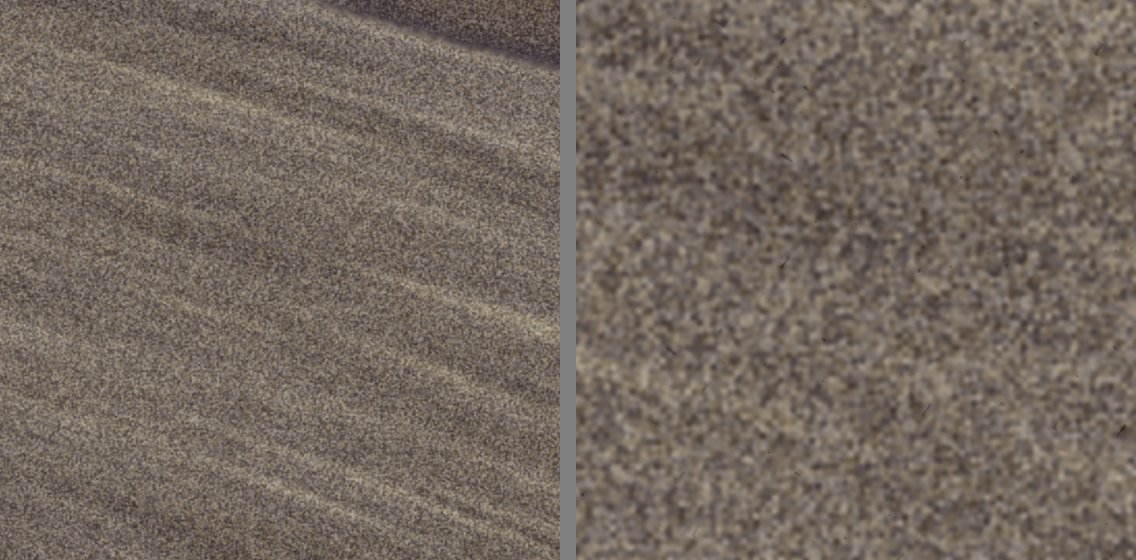
Left, the full canvas; right, a detail of the centre.
A Shadertoy shader for this texture:

```glsl
// Grainy bare ground, swept by long thin streaks that fall to the right.
// Stretched row noise makes the streaks, two turned layers of value noise make
// the grain, and a dark band with a ragged edge crosses the upper right corner.

const vec3 GROUND = vec3(0.460, 0.416, 0.380);
const vec3 BAND_DARK = vec3(0.275, 0.240, 0.255);
const vec3 BAND_BROWN = vec3(0.380, 0.330, 0.298);
const vec3 TONE = vec3(1.0, 1.0, 0.88);       // light to dark axis
const vec3 WARMTH = vec3(0.40, 0.05, -0.70);  // yellow to blue axis
const vec3 STRAW = vec3(0.090, 0.086, 0.062); // added on bright streaks

const float SLOPE_BOTTOM = 0.38;
const float SLOPE_TOP = 0.26;
const float GRAIN_CELLS = 250.0;
const float GRAIN_CONTRAST = 0.185;
const float CLUMP_CONTRAST = 0.035;
const float GRAIN_TINT = 0.07;
const float STREAK_CONTRAST = 0.060;
const vec2 BAND_START = vec2(0.52, 1.0);
const float BAND_SLOPE = 0.258;
const mat2 GRAIN_TURN = mat2(0.8, 0.6, -0.6, 0.8);

// Two-round integer mixing, free of visible patterns
float hash(vec2 cell) {
    uvec2 q = uvec2(ivec2(cell)) * 1664525u + 1013904223u;
    for (int i = 0; i < 2; i++) {
        q.x += q.y * 1664525u;
        q.y += q.x * 1664525u;
        q ^= q >> 16;
    }
    return float(q.x & 65535u) / 65535.0;
}

float valueNoise(vec2 p) {
    vec2 cell = floor(p);
    vec2 f = fract(p);
    f = f * f * (3.0 - 2.0 * f);
    float low = mix(hash(cell), hash(cell + vec2(1, 0)), f.x);
    float high = mix(hash(cell + vec2(0, 1)), hash(cell + vec2(1, 1)), f.x);
    return mix(low, high, f.y);
}

// One row of noise, shifted so that neighbouring rows do not line up.
float rowNoise(float along, float row) {
    float x = along + 19.0 * hash(vec2(row, 71.0));
    float f = fract(x);
    f = f * f * (3.0 - 2.0 * f);
    return mix(hash(vec2(floor(x), row)), hash(vec2(floor(x) + 1.0, row)), f);
}

float streakNoise(vec2 p) {
    float row = floor(p.y);
    float f = fract(p.y);
    f = f * f * (3.0 - 2.0 * f);
    return mix(rowNoise(p.x, row), rowNoise(p.x, row + 1.0), f);
}

void mainImage(out vec4 fragColor, in vec2 fragCoord) {
    vec2 uv = fragCoord / iResolution.y;

    // Fine grain, soft clumps, grain tint and rare dark specks
    vec2 turned = GRAIN_TURN * uv * GRAIN_CELLS;
    vec2 plain = uv * GRAIN_CELLS * 1.08 + 211.0;
    float grain = valueNoise(turned) + valueNoise(plain) - 1.0;
    float clump = valueNoise(turned * 0.45 + 31.0) - 0.5;
    float tint = valueNoise(turned * 0.8 + 457.0) - 0.5;
    float speck = smoothstep(0.95, 1.0, valueNoise(turned * 0.6 + 893.0));

    // Streak space: x runs along the streaks, y across them
    float slope = mix(SLOPE_BOTTOM, SLOPE_TOP, uv.y);
    float wobble = 0.008 * (valueNoise(uv * 6.0 + 11.0) - 0.5);
    float across = uv.y + slope * (uv.x - 0.5) + wobble + 0.003 * clump;
    vec2 lane = vec2(uv.x - 0.3 * uv.y, across);

    // Broad to thin streaks, the thin ones kept long
    float streaks = 0.0;
    vec2 scale = vec2(1.3, 9.0);
    for (int i = 0; i < 4; i++) {
        streaks += STREAK_CONTRAST * (streakNoise(lane * scale + float(i) * 23.0) - 0.5);
        scale *= vec2(1.3, 1.9);
    }

    // Sparse straw-coloured streaks, wide and thin, in uneven patches
    float wide = smoothstep(0.64, 0.95, streakNoise(lane * vec2(2.0, 30.0) + 83.0));
    float thin = smoothstep(0.68, 0.95, streakNoise(lane * vec2(2.8, 52.0) + 137.0));
    float straw = (wide + 0.6 * thin) * (0.30 + 0.9 * valueNoise(uv * 3.0 + 5.0));
    float soil = valueNoise(lane * vec2(2.0, 6.0) + 41.0) - 0.5;

    vec3 color = GROUND + TONE * streaks + STRAW * straw + WARMTH * 0.022 * soil;

    // Dark band: pale rim below, deep edge, browner towards the corner
    float depth = uv.y - BAND_START.y + BAND_SLOPE * (uv.x - BAND_START.x);
    depth += 0.012 * clump + 0.008 * grain + wobble + 0.08 * streaks;
    float rim = exp(-pow((depth + 0.012) / 0.010, 2.0)) * smoothstep(0.5, 0.7, uv.x);
    color += STRAW * 0.45 * rim;
    float band = smoothstep(-0.005, 0.011, depth) * smoothstep(0.48, 0.66, uv.x);
    float corner = smoothstep(0.028, 0.062, depth + 0.35 * streaks);
    vec3 bandColor = mix(BAND_DARK, BAND_BROWN, corner) + TONE * 0.5 * streaks;
    color = mix(color, bandColor, band * 0.95);

    // Grain on top, weaker where the ground is dark
    float strength = mix(1.0, 0.60 + 0.35 * corner, band);
    color += TONE * strength * (GRAIN_CONTRAST * grain + CLUMP_CONTRAST * clump);
    color += WARMTH * strength * GRAIN_TINT * tint;
    color -= TONE * 0.12 * speck;

    fragColor = vec4(clamp(color, 0.0, 1.0), 1.0);
}
```
